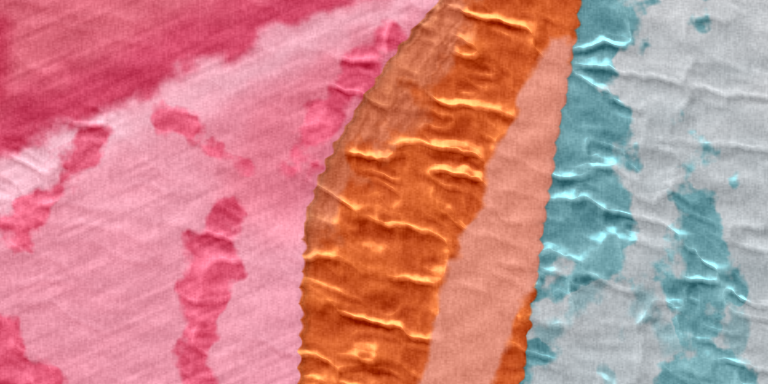
Write a Shadertoy shader that draws this texture.

```glsl
// Crinkled dyed cloth: a pink fan, an orange band and a teal-grey panel joined by
// curved scalloped seams. Ragged stains come from noisy distance fields; folds
// are warped ridged noise, lit by its difference along the light direction.

float hash(vec2 p) {
    return fract(sin(dot(p, vec2(127.1, 311.7))) * 43758.5453);
}

float noise(vec2 p) {
    vec2 i = floor(p), f = fract(p);
    f = f * f * (3.0 - 2.0 * f);
    return mix(mix(hash(i), hash(i + vec2(1, 0)), f.x),
               mix(hash(i + vec2(0, 1)), hash(i + vec2(1, 1)), f.x), f.y);
}

float fbm(vec2 p) {
    float sum = 0.0, amp = 0.53;
    for (int i = 0; i < 4; i++) {
        sum += amp * noise(p);
        p = mat2(1.6, 1.2, -1.2, 1.6) * p + 3.7;
        amp *= 0.5;
    }
    return sum;
}

// Height of the wrinkled cloth: sharp ridges over soft swells
float crinkle(vec2 p) {
    vec2 w = p + 0.09 * vec2(fbm(p * 8.0), fbm(p * 8.0 + 9.0));
    w.y += 0.25 * w.x;
    float ridge = 1.0 - abs(2.0 * noise(w * vec2(8, 16)) - 1.0);
    float small = 1.0 - abs(2.0 * noise(w * vec2(19, 31) + 5.0) - 1.0);
    return 0.65 * ridge * ridge + 0.25 * small + 0.35 * fbm(w * 14.0);
}

// Signed thickness of a tapered stroke, positive inside
float stroke(vec2 p, vec2 a, vec2 b, float ra, float rb) {
    vec2 d = b - a;
    float t = clamp(dot(p - a, d) / dot(d, d), 0.0, 1.0);
    return mix(ra, rb, t) - length(p - a - d * t);
}

float cover(float d, float soft) {
    return smoothstep(-soft, soft, d);
}

// Top-left fold, pale fan and magenta stains
vec3 pinkCloth(vec2 p, float rag, float relief, float ridge) {
    float fold = p.y - 0.60 - 0.44 * p.x + 0.05 * rag;
    float thread = noise(vec2(dot(p, vec2(0.4, -0.9)) * 90.0, dot(p, vec2(0.9, 0.4)) * 9.0));
    vec3 c = mix(vec3(0.90, 0.54, 0.62), vec3(0.95, 0.65, 0.72), fbm(p * vec2(3, 7)));

    // Rosy upper right of the fan, and the bright crest under it
    float rosy = cover(stroke(p, vec2(0.98, 0.90), vec2(0.70, 0.56), 0.15, 0.14) + 0.05 * rag, 0.09);
    c = mix(c, vec3(0.88, 0.46, 0.54), 0.8 * rosy);
    c += 0.10 * cover(stroke(p, vec2(0.60, 0.47), vec2(0.78, 0.40), 0.01, 0.05), 0.05);

    // Pale ridge below the fold and frayed white at the left
    c = mix(c, vec3(0.97, 0.73, 0.79), 0.75 * exp(-pow((fold + 0.07) / 0.06, 2.0)));
    float frayed = cover(stroke(p, vec2(0.0, 0.47), vec2(0.26, 0.68), 0.10, 0.05) + 0.06 * rag, 0.04);
    c = mix(c, vec3(0.96, 0.76, 0.82), 0.6 * frayed);

    // Magenta stains
    float s = stroke(p, vec2(0.05, 0.40), vec2(0.26, 0.64), 0.055, 0.02);
    s = max(s, stroke(p, vec2(0.57, 0.44), vec2(0.51, 0.00), 0.035, 0.065));
    s = max(s, stroke(p, vec2(0.99, 0.88), vec2(0.74, 0.57), 0.045, 0.02));
    s = max(s, stroke(p, vec2(0.43, 0.68), vec2(0.50, 0.67), 0.02, 0.008));
    s = max(s, stroke(p, vec2(0.57, 0.61), vec2(0.65, 0.58), 0.012, 0.006));
    s = max(s, stroke(p, vec2(0.0, 0.15), vec2(0.07, 0.0), 0.035, 0.07));
    float stain = cover(s + 0.075 * rag, 0.016);
    c = mix(c, vec3(0.86, 0.30, 0.42) + 0.15 * (ridge - 0.5), 0.85 * stain);

    // Dark overlapping fold
    vec3 over = mix(vec3(0.81, 0.27, 0.39), vec3(0.87, 0.42, 0.49), smoothstep(0.05, 0.24, fold));
    over += 0.14 * (fbm(p * vec2(3, 9) + vec2(0, p.x * 5.0)) - 0.5);
    over = mix(over, vec3(0.74, 0.17, 0.29), 0.7 * cover(stroke(p, vec2(0, 0.93), vec2(0, 0.75), 0.03, 0.02), 0.03));
    float under = cover(fold, 0.025);
    c = mix(c, over, under);
    float swell = sin(p.y * 65.0 + p.x * 14.0 + 6.0 * fbm(p * 4.0));
    return c + 0.09 * (thread - 0.5) + 0.012 * swell
             + relief * mix(0.09, 0.38, max(stain, 0.6 * frayed)) * vec3(0.8, 1.0, 1.0);
}

// Deep orange creases, a smooth peach strip and a worn left edge
vec3 orangeCloth(vec2 p, float left, float right, float rag, float relief, float ridge) {
    vec3 c = mix(vec3(0.72, 0.26, 0.11), vec3(0.88, 0.43, 0.20), 0.25 + 0.6 * ridge);
    c += relief * vec3(0.50, 0.48, 0.38);
    c += vec3(0.22, 0.24, 0.16) * smoothstep(0.10, 0.42, relief);
    float threads = noise(vec2((p.x - left) * 100.0, p.y * 12.0));
    float worn = cover(0.10 - (p.x - left) + 0.16 * rag, 0.04) * smoothstep(0.25, 0.45, p.y);
    worn = max(worn, cover(stroke(p, vec2(1.18, 0.93), vec2(1.03, 0.72), 0.05, 0.05) + 0.09 * rag, 0.03));
    c = mix(c, vec3(0.79, 0.45, 0.34) + 0.14 * (threads - 0.5) + 0.2 * relief, 0.75 * worn);
    float edge = 1.10 + 0.2 * p.y + 0.2 * p.y * p.y;
    float strip = min(p.x - edge, min(right, 1.27 + 0.45 * p.y) - p.x + 0.01);
    strip = min(strip, 0.89 - p.y) + 0.035 * rag;
    vec3 peach = vec3(0.88, 0.56, 0.48) + 0.025 * sin(p.y * 60.0 - p.x * 25.0 + 7.0 * fbm(p * 5.0));
    return mix(c, peach + 0.12 * relief, cover(strip, 0.012));
}

// Grey cloth with teal pools and cyan glints
vec3 tealCloth(vec2 p, float right, float rag, float relief, float ridge) {
    vec3 grey = mix(vec3(0.64, 0.68, 0.70), vec3(0.79, 0.79, 0.80), fbm(p * vec2(4, 7)) * 0.7 + 0.3 * p.y);
    grey += 0.25 * relief + 0.018 * sin(p.y * 55.0 + p.x * 30.0 + 8.0 * fbm(p * 4.0));
    float pool = min(1.65 + 0.03 * sin(p.y * 14.0) - p.x, p.y - 0.27);
    pool = max(pool, stroke(p, vec2(1.80, 0.56), vec2(1.84, 0.05), 0.045, 0.10));
    pool = max(pool, stroke(p, vec2(1.56, 0.98), vec2(1.76, 1.0), 0.05, 0.03));
    pool = max(pool, 0.035 - abs(p.x - right));
    float teal = cover(pool + 0.13 * rag, 0.02);
    teal = max(teal, 0.55 * smoothstep(0.52, 0.68, fbm(p * vec2(12, 9) + 4.0)) * smoothstep(0.4, 0.2, p.y));
    vec3 wet = mix(vec3(0.31, 0.51, 0.55), vec3(0.50, 0.69, 0.72), ridge) + 0.42 * relief;
    wet += vec3(0.10, 0.24, 0.25) * smoothstep(0.12, 0.42, relief);
    return mix(grey, wet, teal);
}

void mainImage(out vec4 fragColor, in vec2 fragCoord) {
    vec2 p = fragCoord / iResolution.y;
    p.x *= 2.0 * iResolution.y / iResolution.x;
    float rag = 2.0 * fbm(p * 13.0 + 2.0) - 1.0;
    float ridge = crinkle(p);
    float relief = clamp(ridge - crinkle(p + vec2(-0.008, 0.016)), -0.5, 0.5);

    // Scalloped seams
    float scallop = 0.007 * abs(sin(p.y * 75.0)) + 0.012 * (noise(p * 45.0) - 0.5);
    float seamA = 0.776 + 0.03 * p.y + 0.33 * pow(max(p.y - 0.4, 0.0) / 0.6, 1.5) + scallop;
    float seamB = 1.355 + 0.13 * p.y + 0.028 * p.y * p.y + scallop;

    vec3 c = pinkCloth(p, rag, relief, ridge);
    c = mix(c, orangeCloth(p, seamA, seamB, rag, relief, ridge), cover(p.x - seamA, 0.004));
    c = mix(c, tealCloth(p, seamB, rag, relief, ridge), cover(p.x - seamB, 0.004));

    // Seam shadows and woven grain
    c *= 1.0 - 0.16 * exp(-abs(p.x - seamA - 0.008) * 110.0) - 0.14 * exp(-abs(p.x - seamB) * 110.0);
    c += 0.06 * (noise(p * vec2(150, 230)) - 0.5) + 0.05 * (noise(p * vec2(240, 70)) - 0.5);
    fragColor = vec4(clamp(c, 0.0, 1.0), 1.0);
}
```
